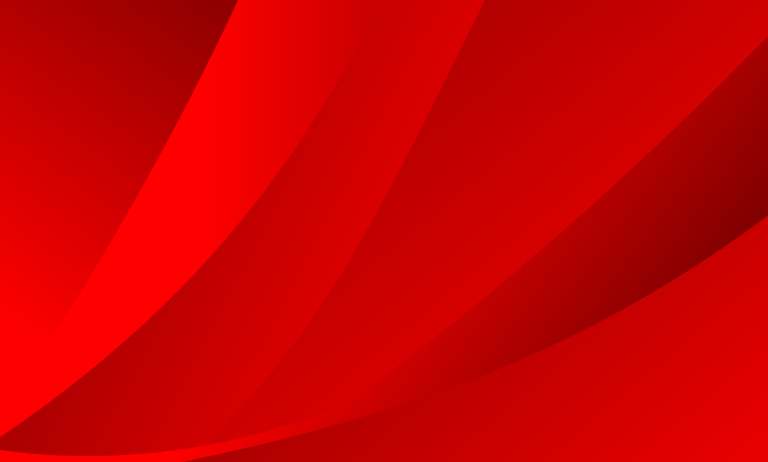
A Shadertoy shader for this background:

```glsl
// Overlapping curved red panels, each shaded by its own linear gradient.

// Soft coverage of the side where the signed field is positive.
float cover(float field) {
    return clamp(0.5 + field / fwidth(field), 0.0, 1.0);
}

// Brightness ramp: base level plus a slope along x and y.
float ramp(vec2 p, float base, vec2 slope) {
    return clamp(base + dot(p, slope), 0.0, 1.0);
}

void mainImage(out vec4 fragColor, in vec2 fragCoord) {
    vec2 p = fragCoord / iResolution.xy;
    float t = 1.0 - p.y;   // depth below the top edge
    float s = 1.0 - p.x;   // distance from the right edge

    // Steep edges, given as x along the height
    float glowEdge  = 0.310 - t * (0.28 + 0.07 * t);
    float sweepEdge = 0.501 - t * (0.33 + 0.045 * t + 0.175 * t * t);
    float foldEdge  = 0.6315 - t * (0.298 + 0.09 * t * t * t);

    // Shallow edges, given as y along the width
    float bladeTop  = 0.922 - s * (1.7 - 0.45 * s);
    float ribbonTop = 0.026 - p.x * (0.23 - p.x);
    float bladeBase = 0.534 - s * (1.25 - s * (0.98 - 0.34 * s));

    // Upper left corner panel, dark at the top
    float red = ramp(p, 1.13, vec2(-0.5, -0.43));

    // Bright band, fading to the right
    float glow = 1.0 - 0.95 * max(p.x - 0.265, 0.0);
    red = mix(red, glow, cover(p.x - glowEdge));

    // Central sweep and the wide panel beside it
    red = mix(red, ramp(p, 0.674, vec2(0.57, -0.18)), cover(p.x - sweepEdge));
    red = mix(red, ramp(p, 0.727, vec2(0.30, -0.22)), cover(p.x - foldEdge));

    // Dark blade that thins into a bright ribbon
    float blade = cover(max(bladeTop, ribbonTop) - p.y);
    red = mix(red, ramp(p, 1.183, vec2(-0.9, 0.4)), blade);

    // Lower right panel
    red = mix(red, ramp(p, 0.587, vec2(0.333, -0.24)), cover(bladeBase - p.y));

    fragColor = vec4(red, 0.0, 0.0, 1.0);
}
```
